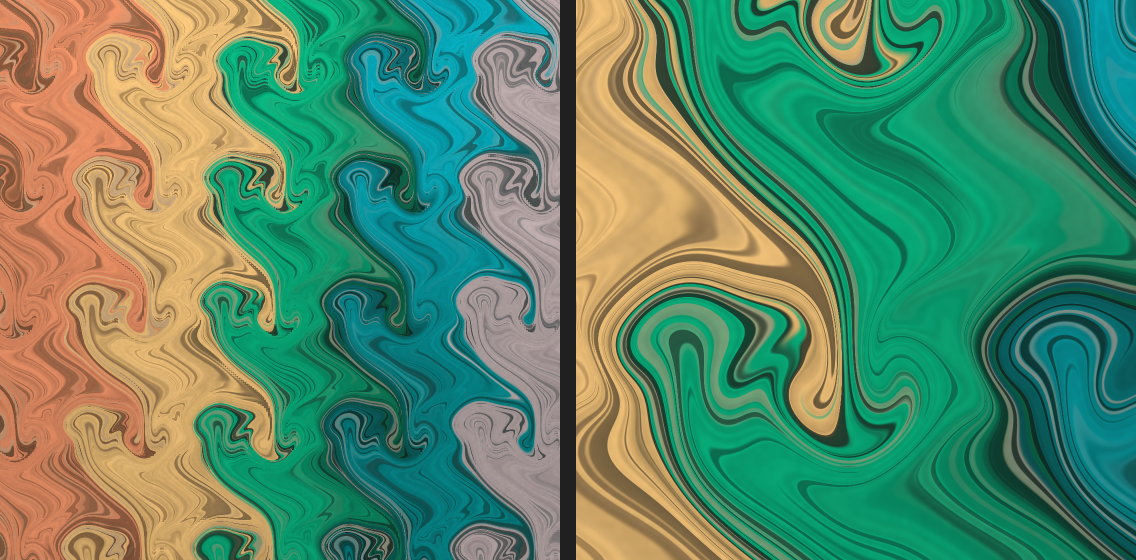
Left, the full canvas; right, a detail of the centre.
This pattern is drawn by a WebGL 2 fragment shader. Its source:

```glsl
#version 300 es
precision highp float;
// Combed marbled paper: bands of coloured ink folded into rows of hooked waves.
uniform vec2 u_resolution;
out vec4 fragColor;

const float TAU = 6.2831853;
const vec2 REPEATS = vec2(4.28, 4.57);      // waves across and down
const vec2 ORIGIN = vec2(0.794, 0.07);      // first fold, in cells
const float LEAN = 0.25;                    // rightward drift of the top rows
const int STEPS = 40;
const float FOLD_TURN = 2.2;                // strength of the wide folds
const float FOLD_TIGHTNESS = 0.2;
const float FOLD_STRETCH = 1.7;
const vec2 CURL_CENTRE = vec2(0.60, 0.03);  // counter-curl beside each fold
const float CURL_TURN = 4.5;
const float CURL_TIGHTNESS = 1.4;
const int PULL_STEPS = 16;
const vec2 TIP = vec2(0.31, -0.02);         // where strands are drawn down
const float TIP_PULL = 0.42;
const vec2 CREST = vec2(0.86, -0.06);       // where strands are pushed up
const float CREST_PULL = 0.20;
const float PULL_TIGHTNESS = 1.5;
const float COARSE_LINES = 23.0;            // strands per band
const float FINE_LINES = 60.0;
const float EDGE_SPREAD = 0.22;             // how far bands interleave
const int AA = 2;

const vec3 CORAL = vec3(0.83, 0.51, 0.36);
const vec3 OCHRE = vec3(0.86, 0.69, 0.43);
const vec3 GREEN = vec3(0.03, 0.64, 0.45);
const vec3 TEAL_LOW = vec3(0.02, 0.50, 0.51);
const vec3 TEAL_HIGH = vec3(0.02, 0.62, 0.68);
const vec3 LILAC_GREY = vec3(0.66, 0.60, 0.60);
const vec3 TAN = vec3(0.72, 0.60, 0.47);
const vec3 BROWN_INK = vec3(0.36, 0.24, 0.16);
const vec3 BLACK_INK = vec3(0.06, 0.13, 0.11);
const vec3 SLATE_INK = vec3(0.31, 0.33, 0.33);

float hash(vec2 p) {
    vec3 h = fract(vec3(p.xyx) * 0.1031);
    h += dot(h, h.yzx + 33.33);
    return fract((h.x + h.y) * h.z);
}

float noise(vec2 p) {
    vec2 i = floor(p), f = fract(p);
    f = f * f * (3.0 - 2.0 * f);
    return mix(mix(hash(i), hash(i + vec2(1, 0)), f.x),
               mix(hash(i + vec2(0, 1)), hash(i + vec2(1, 1)), f.x), f.y);
}

// Velocity of a periodic lattice of elliptical vortices.
vec2 vortices(vec2 p, float tightness, float stretch) {
    vec2 a = TAU * p;
    float w = exp(tightness * (cos(a.x) - 1.0 + stretch * (cos(a.y) - 1.0)));
    return vec2(-stretch * sin(a.y), sin(a.x)) * w / TAU;
}

// Velocity of a periodic lattice of short upward jets.
vec2 jets(vec2 p, float tightness) {
    vec2 a = TAU * p, s = sin(a), c = cos(a);
    float w = exp(tightness * (c.x + c.y - 2.0));
    return vec2(tightness * s.x * s.y, c.x - tightness * s.x * s.x) * w;
}

// Trace a point back to where its ink lay before combing.
vec2 uncomb(vec2 p) {
    for (int i = 0; i < PULL_STEPS; i++) {
        vec2 v = TIP_PULL * jets(p - TIP, PULL_TIGHTNESS)
               - CREST_PULL * jets(p - CREST, PULL_TIGHTNESS);
        p += v / float(PULL_STEPS);
    }
    for (int i = 0; i < STEPS; i++) {
        vec2 v = FOLD_TURN * vortices(p, FOLD_TIGHTNESS, FOLD_STRETCH)
               - CURL_TURN * vortices(p - CURL_CENTRE, CURL_TIGHTNESS, 1.0);
        p += v / float(STEPS);
    }
    return p;
}

// Long strands across the bands, faded out where too thin to resolve.
float strands(vec2 ink, float lines, float seed, float footprint) {
    float n = noise(vec2(ink.x * lines + seed, ink.y * 0.7 + seed));
    return mix(n, 0.5, smoothstep(0.8, 2.4, footprint * lines));
}

vec3 marble(vec2 uv) {
    vec2 p = uv * REPEATS - ORIGIN;
    p.x -= LEAN * uv.y * uv.y * uv.y;
    p += 0.05 * (vec2(noise(p * 1.4 + 7.0), noise(p * 1.4 + 31.0)) - 0.5);
    vec2 ink = uncomb(p);
    ink.x += 0.04 * (noise(ink * vec2(2.0, 1.6) + 11.0) - 0.5);
    float s = ink.x;
    float footprint = fwidth(s);

    float coarse = strands(ink, COARSE_LINES, 20.0, footprint);
    float fine = strands(ink, FINE_LINES, 73.0, footprint);
    float broken = strands(ink, FINE_LINES * 0.6, 141.0, footprint);

    // Interleaved colour bands
    float t = s + EDGE_SPREAD * (1.2 * coarse + 1.0 * broken - 1.1);
    t += 0.05 + 0.12 * smoothstep(2.4, 3.0, s);
    float soft = 0.015 + min(footprint, 0.1);
    vec3 teal = mix(TEAL_LOW, TEAL_HIGH, smoothstep(0.25, 0.85, uv.y));
    vec3 bands[5] = vec3[5](CORAL, OCHRE, GREEN, teal, LILAC_GREY);
    vec3 color = bands[0];
    for (int k = 0; k < 4; k++)
        color = mix(color, bands[k + 1], smoothstep(-soft, soft, t - float(k)));

    // Strand shading within each band
    color *= 0.80 + 0.24 * fine + 0.14 * coarse;

    // Tan threads and dark ink gather where bands meet
    float fromEdge = (s - floor(s + 0.5)) / 0.26;
    float edge = exp(-fromEdge * fromEdge);
    vec3 dark = mix(BROWN_INK, BLACK_INK, smoothstep(0.3, 1.3, s));
    dark = mix(dark, SLATE_INK, smoothstep(2.6, 3.3, s));
    float shadow = (s - 1.92) / 0.22;
    color = mix(color, BLACK_INK, 0.55 * exp(-shadow * shadow));
    vec3 thread = mix(TAN, LILAC_GREY, smoothstep(1.5, 2.5, s));
    color = mix(color, thread, 0.8 * edge * smoothstep(0.55, 0.68, broken));
    float cut = mix(0.72, 0.56, edge);
    float lines = max(smoothstep(cut, cut + 0.13, fine),
                      0.8 * smoothstep(cut + 0.08, cut + 0.2, 1.0 - coarse));
    color = mix(color, dark, lines * mix(0.42, 0.85, edge));

    // Paper grain and light falling from the top
    color *= 0.98 + 0.04 * noise(uv * 240.0);
    return color * mix(0.96, 1.09, smoothstep(0.1, 1.0, uv.y));
}

void main() {
    vec3 sum = vec3(0.0);
    for (int i = 0; i < AA * AA; i++) {
        vec2 offset = (vec2(i % AA, i / AA) + 0.5) / float(AA) - 0.5;
        sum += marble((gl_FragCoord.xy + offset) / u_resolution);
    }
    fragColor = vec4(sum / float(AA * AA), 1.0);
}
```
